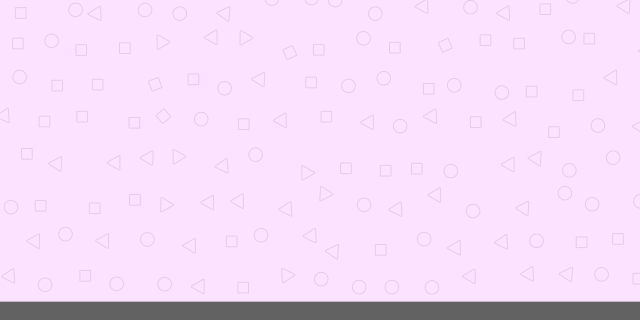
Give the GLSL for this pattern, as a Shadertoy shader.

```glsl
#define BACKDROP vec3(0.988, 0.886, 1.0)
#define OUTLINE vec3(0.895, 0.795, 0.91)
#define BAR_COLOR vec3(0.385)
#define BAR_HEIGHT 0.0573
#define CELL 0.123
#define JITTER 0.52
#define LINE_WIDTH 0.003
#define CIRCLE_RADIUS 0.0212
#define SQUARE_HALF 0.0167
#define TRIANGLE_APOTHEM 0.014
#define CORNER 0.0022

const float TAU = 6.2831853;

vec3 hash32(vec2 p) {
    vec3 q = fract(p.xyx * vec3(0.1031, 0.1030, 0.0973));
    q += dot(q, q.yxz + 33.33);
    return fract((q.xxy + q.yzz) * q.zyx);
}

// Rounded regular polygon with one edge facing +x
float polygon(vec2 p, float sides, float apothem) {
    float sector = TAU / sides;
    float angle = atan(p.y, p.x);
    angle -= sector * floor(angle / sector + 0.5);
    float inner = apothem - CORNER;
    vec2 q = length(p) * vec2(cos(angle), abs(sin(angle)));
    q.x -= inner;
    q.y -= min(q.y, inner * tan(0.5 * sector));
    return length(q) * sign(q.x) - CORNER;
}

vec2 rotate(vec2 p, float a) {
    float c = cos(a), s = sin(a);
    return vec2(c * p.x + s * p.y, c * p.y - s * p.x);
}

// Distance to the single shape held by the cell around p
float scatteredShape(vec2 p) {
    vec2 grid = (p - vec2(0.0, BAR_HEIGHT)) / CELL;
    grid.x += 0.5 * mod(floor(grid.y), 2.0) + 0.3;
    vec2 id = floor(grid);
    vec3 place = hash32(id + 17.0);
    vec3 kind = hash32(id + 91.0);
    vec2 local = (fract(grid) - 0.5 - JITTER * (place.xy - 0.5)) * CELL;

    // Turned shapes gather in a band left of the centre
    float inBand = step(abs(id.x * CELL - 0.72), 0.33);
    bool turned = kind.y < mix(0.03, 0.5, inBand);

    if (kind.x < 0.25) return length(local) - CIRCLE_RADIUS;
    if (kind.x < 0.67) {
        float tilt = turned ? mix(0.35, 0.7, kind.z) : 0.0;
        return polygon(rotate(local, tilt), 4.0, SQUARE_HALF);
    }
    float tilt = 0.16 * (kind.z - 0.5) + (turned ? 0.5 * TAU : 0.0);
    return polygon(rotate(local, tilt), 3.0, TRIANGLE_APOTHEM);
}

void mainImage(out vec4 fragColor, in vec2 fragCoord) {
    vec2 p = fragCoord / iResolution.y;
    float pixel = 1.0 / iResolution.y;

    // Thin outlines on the flat backdrop
    float d = abs(scatteredShape(p)) - 0.5 * LINE_WIDTH;
    vec3 color = mix(BACKDROP, OUTLINE, clamp(0.5 - d / pixel, 0.0, 1.0));

    // Solid bar along the bottom
    float bar = clamp(0.5 + (BAR_HEIGHT - p.y) / pixel, 0.0, 1.0);
    fragColor = vec4(mix(color, BAR_COLOR, bar), 1.0);
}
```
